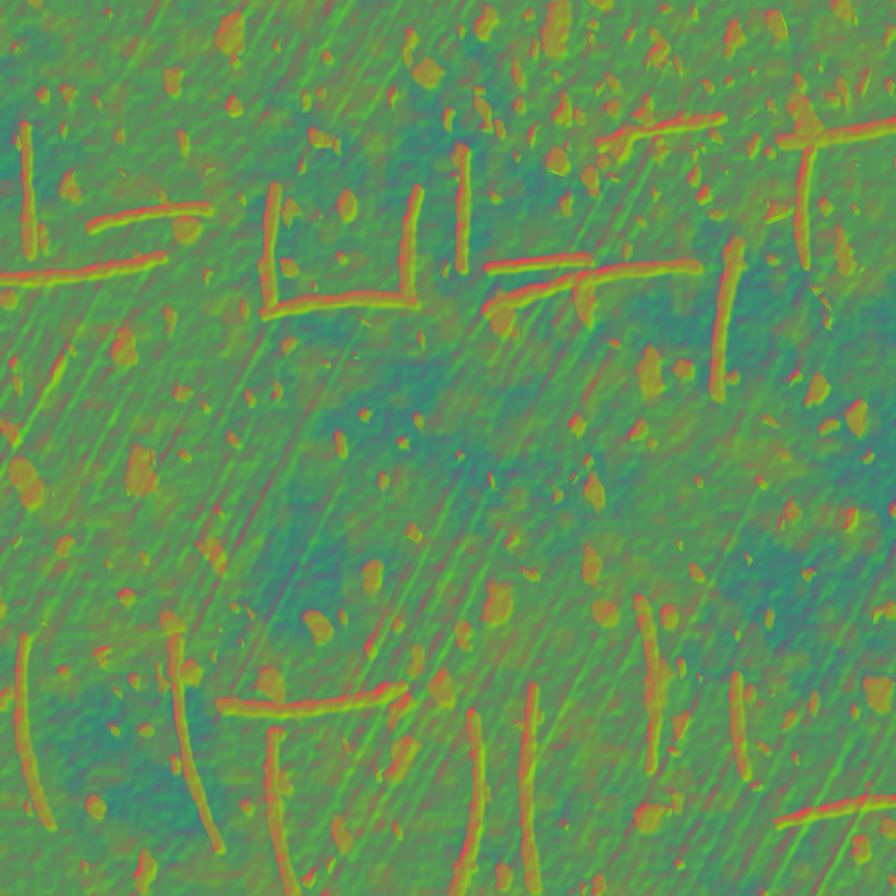
Give the GLSL for this texture map, as a Shadertoy shader.

```glsl
#define FLAT_GREEN vec3(0.335, 0.575, 0.345)
#define HOLLOW_TEAL vec3(0.23, 0.53, 0.45)
#define RAISED_OLIVE vec3(0.56, 0.57, 0.24)
#define PINK_SIDE vec3(0.29, -0.24, 0.05)
#define LIME_SIDE vec3(0.02, 0.22, -0.14)
#define LIGHT_DIR vec2(0.6, -0.8)
#define RELIEF_STEP 0.0028
#define GRAIN_GAIN 1.15
#define STROKE_WIDTH 0.0105
#define STROKE_COUNT 22
#define UPPER_STROKES 13
#define LUMP_CHANCE 0.25

float hash(vec2 p) {
    return fract(sin(dot(p, vec2(127.1, 311.7))) * 43758.5);
}

float noise(vec2 p) {
    vec2 i = floor(p), f = fract(p);
    f = f * f * (3.0 - 2.0 * f);
    vec2 e = vec2(0, 1);
    return mix(mix(hash(i), hash(i + e.yx), f.x),
               mix(hash(i + e.xy), hash(i + e.yy), f.x), f.y);
}

vec2 noise2(vec2 p) {
    return vec2(noise(p), noise(p + 37.3)) - 0.5;
}

// Gently bent ridges in two loose bands, mostly upright or slightly rising
float strokes(vec2 p) {
    float ridge = 0.0;
    for (int i = 0; i < STROKE_COUNT; i++) {
        float id = float(i);
        bool upper = i < UPPER_STROKES;
        float slot = upper ? (id + 0.5) / float(UPPER_STROKES)
                           : (id - float(UPPER_STROKES) + 0.5) / float(STROKE_COUNT - UPPER_STROKES);
        vec2 rnd = vec2(hash(vec2(id, 1.7)), hash(vec2(id, 5.3)));
        vec2 center = vec2(slot + 0.08 * (rnd.x - 0.5),
                           upper ? mix(0.61, 0.88, rnd.y) : mix(0.04, 0.26, rnd.y));
        float tilt = hash(vec2(id, 9.1)) - 0.5;
        float angle = hash(vec2(id, 3.9)) < 0.6 ? 1.57 + 0.55 * tilt : 0.17 + 0.25 * tilt;
        float halfLength = mix(0.04, 0.125, hash(vec2(id, 7.7)));
        float bend = 3.5 * (hash(vec2(id, 12.4)) - 0.5);

        vec2 axis = vec2(cos(angle), sin(angle)), q = p - center;
        float along = dot(q, axis);
        float across = dot(q, vec2(-axis.y, axis.x)) + bend * along * along;
        float d = length(vec2(max(abs(along) - halfLength, 0.0), across));
        float width = STROKE_WIDTH * mix(0.7, 1.25, noise(vec2(along * 25.0, id)));
        ridge = max(ridge, 1.0 - smoothstep(0.15, 1.0, d / width));
    }
    return ridge;
}

// Scattered upright lumps, one candidate per jittered cell
float lumps(vec2 p, float scale, float chance) {
    vec2 g = p * scale, cell = floor(g);
    float height = 0.0;
    for (int y = -1; y <= 1; y++)
    for (int x = -1; x <= 1; x++) {
        vec2 c = cell + vec2(x, y);
        vec2 d = g - c - vec2(hash(c), hash(c + 19.7));
        d.x -= 0.7 * (hash(c + 41.3) - 0.4) * d.y;
        float radius = mix(0.16, 0.42, hash(c + 7.1));
        float r = length(d * vec2(1.25, mix(0.5, 1.2, hash(c + 3.3)))) / radius;
        height = max(height, step(hash(c + 61.9), chance) * (1.0 - smoothstep(0.35, 1.0, r)));
    }
    return height;
}

// x: raised marks, y: fine grain and diagonal scratches
vec2 relief(vec2 p) {
    vec2 ragged = p + 0.011 * noise2(p * 60.0) + 0.006 * noise2(p * 130.0);
    float crowd = 1.0 - smoothstep(0.08, 0.38, length((p - vec2(0.72, 0.95)) * vec2(1.0, 1.4)));
    float raised = strokes(p + 0.25 * (ragged - p));
    raised = max(raised, 0.85 * lumps(ragged, 15.0, LUMP_CHANCE + 0.3 * crowd));
    raised = max(raised, 0.65 * lumps(ragged + 5.0, 31.0, LUMP_CHANCE + 0.35 * crowd));

    vec2 s = vec2(dot(p, vec2(0.87, -0.5)), dot(p, vec2(0.5, 0.87)));
    s.x += 0.05 * s.y * noise(p * 2.0);
    float scratchMask = smoothstep(0.25, 0.7, noise(p * 5.0 + 8.0));
    float fine = 0.6 * noise(p * 105.0) + 0.45 * noise(p * 52.0);
    fine += 0.55 * scratchMask * noise(s * vec2(125.0, 6.0));
    fine += 0.4 * smoothstep(0.72, 0.92, noise(s * vec2(60.0, 2.0) + 23.0));
    return vec2(raised, fine);
}

void mainImage(out vec4 fragColor, in vec2 fragCoord) {
    vec2 p = fragCoord / iResolution.y;
    vec2 before = relief(p - LIGHT_DIR * RELIEF_STEP);
    vec2 after = relief(p + LIGHT_DIR * RELIEF_STEP);
    vec2 rise = after - before, level = 0.5 * (after + before);

    // Ground drifts from green to teal, marks turn olive
    float hollow = 0.6 * noise(p * 6.0 + 3.0) + 0.4 * noise(p * 19.0);
    hollow = smoothstep(0.42, 0.85, hollow + 0.25 * (0.6 - level.y));
    vec3 color = mix(FLAT_GREEN, HOLLOW_TEAL, hollow);
    float speck = 0.35 * smoothstep(0.5, 0.85, noise(p * 38.0 + 11.0));
    color = mix(color, RAISED_OLIVE, max(smoothstep(0.05, 0.6, level.x), speck));

    // Opposite slopes are tinted pink and lime
    float slope = clamp(rise.x + GRAIN_GAIN * rise.y, -1.0, 1.1);
    color += max(slope, 0.0) * PINK_SIDE + max(-slope, 0.0) * LIME_SIDE;
    fragColor = vec4(clamp(color, 0.0, 1.0), 1.0);
}
```
